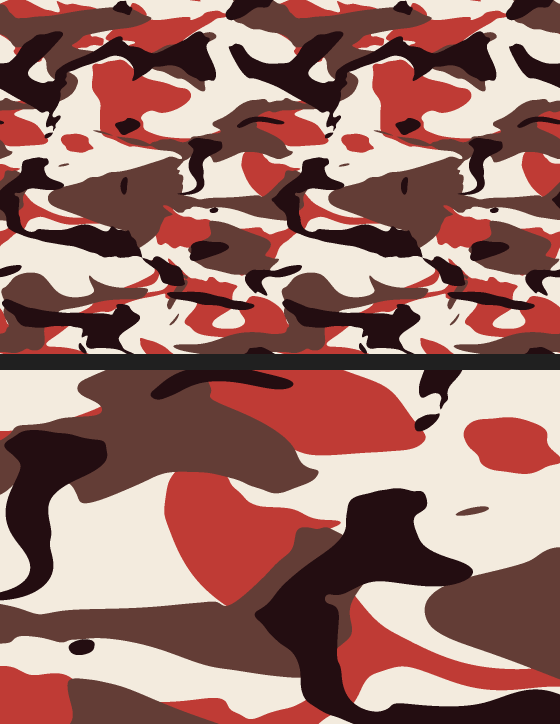
Top, the full canvas; bottom, a detail of the centre.
Give the GLSL for this pattern, as a WebGL 1 fragment shader.

```glsl
precision highp float;
// Four-colour camouflage: wavy, horizontally stretched patches in a tile that repeats sideways.

uniform vec2 u_resolution;

const float TAU = 6.2831853;
const float TILE_WIDTH = 0.792; // in canvas heights

const vec3 CREAM = vec3(0.953, 0.922, 0.871);
const vec3 RED   = vec3(0.750, 0.230, 0.208);
const vec3 BROWN = vec3(0.390, 0.240, 0.212);
const vec3 BLACK = vec3(0.138, 0.050, 0.066);

float hash(vec2 p) {
  vec3 h = fract(p.xyx * 0.1031);
  h += dot(h, h.yzx + 33.33);
  return fract((h.x + h.y) * h.z);
}

// Contribution of one lattice corner; columns wrap after "period" cells.
float cornerSlope(vec2 corner, vec2 offset, float period, float seed) {
  vec2 wrapped = vec2(mod(corner.x + 0.5, period), corner.y);
  float angle = TAU * hash(wrapped + seed);
  return dot(vec2(cos(angle), sin(angle)), offset);
}

// Gradient noise, periodic in x.
float noise(vec2 p, float period, float seed) {
  vec2 cell = floor(p);
  vec2 f = p - cell;
  vec2 blend = f * f * f * (f * (f * 6.0 - 15.0) + 10.0);
  vec2 right = vec2(1.0, 0.0);
  vec2 up = vec2(0.0, 1.0);
  float low = mix(cornerSlope(cell, f, period, seed),
                  cornerSlope(cell + right, f - right, period, seed), blend.x);
  float high = mix(cornerSlope(cell + up, f - up, period, seed),
                   cornerSlope(cell + 1.0, f - 1.0, period, seed), blend.x);
  return mix(low, high, blend.y);
}

// Height field of one paint layer: warped blobs with lobed outlines.
float patchField(vec2 p, vec2 cells, float seed) {
  vec2 q = p * cells;
  q += 0.9 * vec2(noise(q, cells.x, seed + 5.3), noise(q, cells.x, seed + 9.7));
  float body = noise(q, cells.x, seed);
  float arms = noise(q * 2.0, cells.x * 2.0, seed + 21.1);
  float lobes = noise(q * vec2(5.0, 3.0), cells.x * 5.0, seed + 43.9);
  return body + 0.4 * arms + 0.15 * lobes;
}

// Lays a colour over the one below wherever the field passes the level.
vec3 paint(vec3 below, vec3 colour, float field, float level) {
  return mix(below, colour, step(level, field));
}

vec3 camouflage(vec2 p) {
  // Gentle bending tilts the streaks up and down.
  p.y += 0.09 * noise(p * vec2(2.0, 3.0), 2.0, 71.3);
  vec3 colour = CREAM;
  colour = paint(colour, RED, patchField(p, vec2(3.0, 7.0), 113.2), 0.070);
  colour = paint(colour, BROWN, patchField(p, vec2(3.0, 8.0), 237.6), 0.130);
  colour = paint(colour, BLACK, patchField(p, vec2(4.0, 8.0), 359.4), 0.208);
  return colour;
}

void main() {
  // Average a 3 x 3 grid of samples inside each pixel for smooth edges.
  vec3 sum = vec3(0.0);
  for (int j = 0; j < 3; j++) {
    for (int i = 0; i < 3; i++) {
      vec2 jitter = (vec2(float(i), float(j)) - 1.0) / 3.0;
      vec2 p = (gl_FragCoord.xy + jitter) / u_resolution.y;
      sum += camouflage(p / vec2(TILE_WIDTH, 1.0));
    }
  }
  gl_FragColor = vec4(sum / 9.0, 1.0);
}
```
